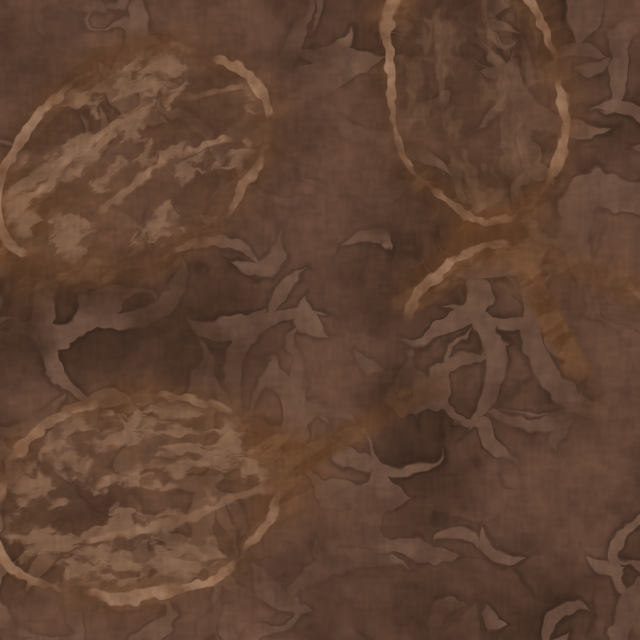
Reproduce this texture procedurally as a WebGL 1 fragment shader.

```glsl
precision highp float;
uniform vec2 u_resolution;

// Faded brown brocade: mauve vine ribbons on a mottled, woven ground,
// overlaid with large tan leaf loops that have rust halos and cream flecks.
// Ribbons are noise contours and tapered arcs; leaves are worn ellipses.

float hash(vec2 p) {
  vec3 q = fract(vec3(p.xyx) * 0.1031);
  q += dot(q, q.yzx + 33.33);
  return fract((q.x + q.y) * q.z);
}

float noise(vec2 p) {
  vec2 i = floor(p), f = fract(p);
  f = f * f * f * (f * (f * 6.0 - 15.0) + 10.0);
  return mix(mix(hash(i), hash(i + vec2(1, 0)), f.x),
             mix(hash(i + vec2(0, 1)), hash(i + vec2(1, 1)), f.x), f.y);
}

float fbm(vec2 p) {
  float sum = 0.0, amp = 0.5;
  for (int i = 0; i < 5; i++) {
    sum += amp * noise(p);
    p = mat2(1.6, 1.2, -1.2, 1.6) * p + 7.3;
    amp *= 0.5;
  }
  return sum / 0.97;
}

vec2 rotate(vec2 p, float a) {
  return vec2(cos(a) * p.x + sin(a) * p.y, cos(a) * p.y - sin(a) * p.x);
}

float field(vec2 p) {
  return 0.75 * noise(p * 5.0 + 31.0) + 0.25 * noise(p * 11.0 + 4.0);
}

// Signed distance to wandering bands along a noise contour
float contourVine(vec2 p) {
  float n = field(p), e = 0.004;
  vec2 g = vec2(field(p + vec2(e, 0)) - n, field(p + vec2(0, e)) - n) / e;
  float halfWidth = 0.07 * (noise(p * 8.0 + 57.0) - 0.42);
  return abs(n - 0.5) / max(length(g), 0.9) - halfWidth;
}

// Signed distance to scattered, tapering arcs
float arcVine(vec2 p) {
  const float PITCH = 0.25;
  float best = 1.0;
  for (int i = 0; i < 9; i++) {
    vec2 cell = floor(p / PITCH) + vec2(mod(float(i), 3.0), floor(float(i) / 3.0)) - 1.0;
    float h = hash(cell + 11.0), k = hash(cell + 83.0);
    vec2 q = rotate(p - (cell + vec2(h, k)) * PITCH, 6.283 * hash(cell + 29.0));
    float along = atan(q.y, q.x + 1e-5) / mix(0.6, 1.3, h);
    float halfWidth = 0.017 * (1.0 - along * along);
    best = min(best, abs(length(q) - mix(0.06, 0.15, k)) - halfWidth);
  }
  return best;
}

void main() {
  vec2 uv = gl_FragCoord.xy / u_resolution;
  vec2 rough = vec2(noise(uv * 75.0), noise(uv * 75.0 + 40.0)) - 0.5;
  vec2 bend = vec2(noise(uv * 9.0 + 3.0), noise(uv * 9.0 + 60.0)) - 0.5;
  vec2 p = uv + 0.008 * rough + 0.025 * bend;

  // Mottled ground
  float mottle = smoothstep(0.22, 0.78, fbm(uv * 6.0 + 2.0));
  vec3 color = mix(vec3(0.275, 0.19, 0.145), vec3(0.395, 0.28, 0.222), mottle);

  // Mauve vines at two scales, with a thin dark outline
  float vine = min(contourVine(p), arcVine(p));
  vine = min(vine, min(contourVine(p * 1.7 + 3.1), arcVine(p * 1.6 + 5.3)) / 1.6);
  float vineFade = mix(0.15, 0.95, smoothstep(0.3, 0.62, fbm(uv * 7.0 + 90.0)));
  color *= 1.0 - 0.17 * vineFade * exp(-pow((vine - 0.003) / 0.005, 2.0));
  vec3 mauve = mix(vec3(0.37, 0.27, 0.215), vec3(0.465, 0.35, 0.285), fbm(uv * 16.0));
  color = mix(color, mauve, vineFade * smoothstep(0.002, -0.002, vine));

  // Leaf loops: gather rust halo, tan strokes and cream flecks
  float rust = 0.0, tan_ = 0.0, cream = 0.0;
  float wear = smoothstep(0.36, 0.62, fbm(uv * 10.0 + 14.0));
  for (int i = 0; i < 4; i++) {
    vec2 cell = vec2(mod(float(i), 2.0), floor(float(i) / 2.0));
    float archOnly = cell.x * (1.0 - cell.y);
    vec2 center = vec2(0.21, 0.22) + cell * 0.53 + vec2(0.0, 0.12 * cell.x) + 0.12 * archOnly;
    vec2 offset = p - center;
    vec2 q = rotate(offset, 0.2 + 3.5 * cell.y + cell.x * (1.7 * cell.y - 0.5));
    vec2 axes = vec2(0.225, 0.135 + 0.02 * hash(cell + 5.0));
    float worn = mix(1.0, smoothstep(0.03, 0.1, offset.y), archOnly);
    float k = length(q / axes);
    float d = k * (k - 1.0) / (length(q / (axes * axes)) + 1e-4);
    float ring = smoothstep(0.002, -0.002, abs(d) - 0.002 - 0.006 * wear);
    tan_ = max(tan_, ring * worn * mix(0.15, 1.0, wear));
    rust += worn * 0.6 * exp(-d * d / 0.0009);

    // Rust knot at the tip, with a stem running outwards
    vec2 tip = q - vec2(axes.x, 0.0);
    rust += worn * exp(-dot(tip, tip) / 0.006);
    float stem = abs(tip.y - 0.3 * tip.x) - 0.014;
    float reach = smoothstep(-0.04, 0.02, tip.x) * smoothstep(0.36, 0.2, tip.x);
    rust += worn * reach * smoothstep(0.014, -0.006, stem);

    // Inner veins and broken flecks, fuller in the left-hand leaves
    float inside = smoothstep(0.0, -0.03, d) * worn * mix(1.0, 0.35, cell.x);
    float vein = abs(abs(q.y + 0.01 - 0.9 * q.x * q.x) - 0.045) - 0.005;
    tan_ = max(tan_, 0.7 * inside * wear * smoothstep(0.003, -0.002, vein));
    float patches = smoothstep(0.48, 0.56, fbm(q * vec2(13.0, 20.0) + 21.0 + cell * 9.0));
    float streaks = smoothstep(0.38, 0.62, fbm(q * vec2(32.0, 70.0)));
    cream = max(cream, inside * patches * mix(0.15, 1.0, streaks));
    rust += 0.25 * inside;
  }
  rust = clamp(rust * mix(0.0, 1.5, fbm(uv * 13.0 + 8.0)), 0.0, 0.85);
  color = mix(color, vec3(0.375, 0.24, 0.145), rust);
  float brush = smoothstep(0.5, 0.66, fbm(rotate(uv, 0.55) * vec2(16.0, 48.0)));
  color = mix(color, vec3(0.47, 0.335, 0.235), 0.6 * brush * rust);
  color = mix(color, vec3(0.53, 0.40, 0.31), 0.75 * cream);
  vec3 thread = mix(vec3(0.43, 0.29, 0.20), vec3(0.61, 0.47, 0.37), wear * fbm(uv * 26.0 + 6.0) * 1.5);
  color = mix(color, thread, 0.9 * tan_);

  // Woven grain
  float weave = noise(uv * vec2(190.0, 40.0)) + noise(uv * vec2(50.0, 170.0)) - 1.0;
  color *= 1.0 + 0.06 * weave + 0.2 * (fbm(uv * 48.0) - 0.5);
  gl_FragColor = vec4(color, 1.0);
}
```
